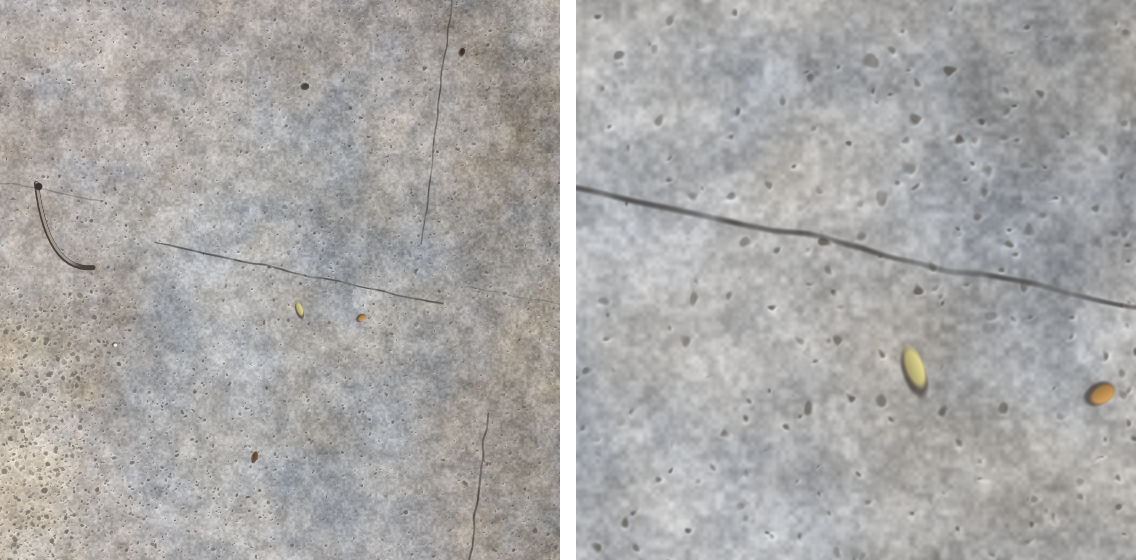
Left: the whole. Right: its middle third, enlarged.
A three.js fragment shader for this texture:

```glsl
// Weathered concrete slab: mottled grey with fine grain, pits crowding the
// lower left, thin broken cracks, a curved twig and a few fallen seeds.
// Layered value noise gives the tone; jittered cells give the pits.
varying vec2 vUv;

const vec3 COOL_GREY   = vec3(0.660, 0.662, 0.665);
const vec3 PINK_GREY   = vec3(0.660, 0.635, 0.622);
const vec3 DARK_EDGE   = vec3(0.585, 0.560, 0.530);
const vec3 PALE_CORNER = vec3(0.735, 0.700, 0.655);
const vec3 PIT_COLOR   = vec3(0.350, 0.330, 0.305);
const vec3 CRACK_COLOR = vec3(0.270, 0.260, 0.255);
const vec3 TWIG_DARK   = vec3(0.220, 0.190, 0.170);
const vec3 TWIG_LIGHT  = vec3(0.660, 0.630, 0.600);
const vec3 HUE_SHIFT   = vec3(0.090, 0.035, -0.040);
const float STAIN = 0.24;
const float MOTTLE = 0.24;
const float GRAIN = 0.13;
const float SOFT = 0.0013;

float hash(vec2 p) {
  vec3 q = fract(vec3(p.xyx) * 0.1031);
  q += dot(q, q.yzx + 33.33);
  return fract((q.x + q.y) * q.z);
}

float noise(vec2 p) {
  vec2 i = floor(p), f = fract(p);
  f = f * f * (3.0 - 2.0 * f);
  return mix(mix(hash(i), hash(i + vec2(1, 0)), f.x),
             mix(hash(i + vec2(0, 1)), hash(i + vec2(1, 1)), f.x), f.y);
}

float fbm(vec2 p) {
  float sum = 0.0, amp = 0.52;
  for (int i = 0; i < 5; i++) {
    sum += amp * noise(p);
    p = mat2(1.6, 1.2, -1.2, 1.6) * p + 17.3;
    amp *= 0.5;
  }
  return sum;
}

// Jittered round pits: x is the dark hollow, y the lit lower rim.
vec2 pits(vec2 uv, float cells, float density, float radius, float seed) {
  vec2 p = uv * cells, base = floor(p), result = vec2(0.0);
  float soft = SOFT * cells;
  for (int j = -1; j <= 1; j++) {
    for (int i = -1; i <= 1; i++) {
      vec2 id = base + vec2(i, j) + seed;
      float pick = hash(id), size = hash(id + 41.7);
      vec2 d = p - (id - seed) - vec2(hash(id + 11.3), hash(id + 27.9));
      float present = smoothstep(0.0, 0.05, density - pick);
      float r = radius * mix(0.5, 1.15, size * size);
      float dist = length(d * vec2(1.0, mix(0.8, 1.35, hash(id + 63.1))));
      float hollow = 1.0 - smoothstep(r - soft, r + soft, dist);
      float rim = (1.0 - smoothstep(0.0, 2.0 * soft, abs(dist - r - soft)))
                * smoothstep(0.0, r, dot(d, vec2(0.5, -0.85)));
      result = max(result, present * vec2(hollow * mix(0.4, 0.95, hash(id + 83.5)), rim));
    }
  }
  return result;
}

float segment(vec2 p, vec2 a, vec2 b) {
  vec2 ab = b - a;
  return length(p - a - ab * clamp(dot(p - a, ab) / dot(ab, ab), 0.0, 1.0));
}

// Thin wandering line whose strength breaks up along its length.
float crack(vec2 p, vec2 a, vec2 b, float width) {
  vec2 wobble = 0.005 * vec2(noise(p * 38.0) - 0.5, noise(p * 38.0 + 9.0) - 0.5);
  float line = 1.0 - smoothstep(width - SOFT, width + SOFT, segment(p + wobble, a, b));
  return line * mix(0.4, 1.0, noise(p * 75.0 + 5.0));
}

// Pointed-free oval lying along a direction, with a shaded underside.
vec3 seed(vec3 col, vec2 p, vec2 axis, vec2 halfSize, vec3 tint) {
  axis = normalize(axis);
  vec2 q = vec2(dot(p, axis), dot(p, vec2(axis.y, -axis.x))) / halfSize;
  float edge = SOFT / halfSize.y;
  float shadow = 1.0 - smoothstep(1.0, 1.0 + 2.0 * edge, length(q + vec2(0.25, 0.3)));
  float body = 1.0 - smoothstep(1.0 - edge, 1.0 + edge, length(q));
  col = mix(col, TWIG_DARK, 0.65 * shadow);
  return mix(col, tint * (1.0 + 0.18 * q.y), body);
}

vec3 twig(vec3 col, vec2 p) {
  vec2 a = vec2(0.065, 0.672), bend = vec2(0.084, 0.515), b = vec2(0.166, 0.522);
  vec2 last = a;
  float dark = 1.0, light = 1.0;
  for (int i = 1; i <= 14; i++) {
    float t = float(i) / 14.0;
    vec2 next = mix(mix(a, bend, t), mix(bend, b, t), t);
    dark = min(dark, segment(p, last, next));
    light = min(light, segment(p - vec2(0.0008, 0.0012), last, next));
    last = next;
  }
  col = mix(col, TWIG_DARK, 0.85 * (1.0 - smoothstep(0.0035, 0.0055, dark)));
  float bark = 0.9 * (1.0 - smoothstep(0.0015, 0.0035, light)) * (1.0 - smoothstep(0.12, 0.15, p.x));
  col = mix(col, TWIG_LIGHT, bark);
  return mix(col, TWIG_DARK, 1.0 - smoothstep(0.005, 0.008, length(p - vec2(0.069, 0.667))));
}

void main() {
  vec2 uv = vUv;
  float stain = fbm(uv * 5.0 + 3.0), patches = noise(uv * 9.0 + 21.0);
  vec2 bent = uv + 0.12 * (stain - 0.5);

  // Broad colour regions
  float corner = (1.0 - smoothstep(0.08, 0.25, bent.x)) * (1.0 - smoothstep(0.38, 0.62, bent.y));
  float centre = 1.0 - smoothstep(0.18, 0.52, length((bent - vec2(0.53, 0.42)) * vec2(1.0, 0.75)));
  vec3 col = mix(PINK_GREY, COOL_GREY, centre);
  col = mix(col, DARK_EDGE, 0.9 * smoothstep(0.68, 0.95, bent.x));
  col = mix(col, PALE_CORNER, corner);

  // Stains, mottling and grain
  col += STAIN * (stain - 0.5) + MOTTLE * (fbm(uv * 42.0) - 0.5);
  col += GRAIN * (noise(uv * 210.0) - 0.5) + 0.6 * GRAIN * (noise(uv * 390.0 + 7.0) - 0.5);
  col += HUE_SHIFT * (fbm(uv * 13.0 + 50.0) - 0.5);

  // Pits, crowded at the lower left
  float lower = (1.0 - smoothstep(0.15, 0.5, uv.y)) * (1.0 - smoothstep(0.35, 0.65, uv.x));
  float crowd = 0.04 + 0.15 * patches + 0.2 * lower * patches + 0.48 * corner;
  vec2 warped = uv + 0.004 * (vec2(noise(uv * 150.0), noise(uv * 150.0 + 31.0)) - 0.5);
  vec2 hollow = pits(warped, 72.0, crowd, 0.22 + 0.1 * corner, 5.0);
  hollow = max(hollow, pits(warped, 135.0, 0.05 + 0.5 * crowd, 0.26, 211.0));
  hollow = max(hollow, pits(warped, 30.0, 0.05, 0.13, 419.0));
  col = mix(col + 0.06 * hollow.y, PIT_COLOR + 0.06 * corner, 0.85 * hollow.x);

  // Cracks
  float lines = crack(uv, vec2(0.808, 1.01), vec2(0.753, 0.564), 0.0013);
  lines = max(lines, crack(uv, vec2(0.277, 0.567), vec2(0.792, 0.456), 0.0015));
  lines = max(lines, crack(uv, vec2(0.870, 0.260), vec2(0.838, -0.01), 0.0017));
  lines = max(lines, 0.55 * crack(uv, vec2(-0.01, 0.676), vec2(0.185, 0.641), 0.0012));
  lines = max(lines, 0.45 * crack(uv, vec2(0.833, 0.488), vec2(1.01, 0.455), 0.0011));
  col = mix(col, CRACK_COLOR, 0.9 * lines);

  // Fallen debris
  col = twig(col, uv);
  col = seed(col, uv - vec2(0.535, 0.448), vec2(-0.35, 0.94), vec2(0.012, 0.0052), vec3(0.78, 0.74, 0.50));
  col = seed(col, uv - vec2(0.647, 0.432), vec2(0.85, 0.50), vec2(0.0075, 0.005), vec3(0.73, 0.55, 0.33));
  col = seed(col, uv - vec2(0.456, 0.185), vec2(0.25, 0.95), vec2(0.008, 0.004), vec3(0.42, 0.29, 0.18));
  col = seed(col, uv - vec2(0.206, 0.384), vec2(1.0, 0.3), vec2(0.0035, 0.003), vec3(0.93));
  col = seed(col, uv - vec2(0.546, 0.845), vec2(1.0, 0.4), vec2(0.006, 0.005), vec3(0.27));
  col = seed(col, uv - vec2(0.826, 0.908), vec2(0.3, 1.0), vec2(0.006, 0.004), vec3(0.23, 0.19, 0.17));
  gl_FragColor = vec4(clamp(col, 0.0, 1.0), 1.0);
}
```
